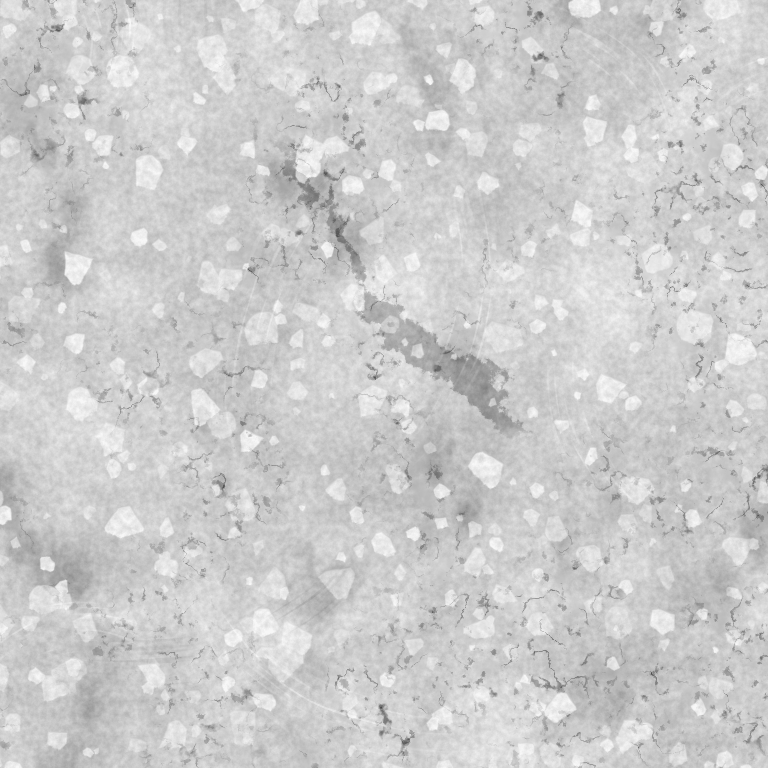
This texture is drawn by a WebGL 2 fragment shader. Its source:

```glsl
#version 300 es
precision highp float;
// Worn grey terrazzo: pale rounded chips, dark veins and pits, a slanting stain and arc scratches.
uniform vec2 u_resolution;
out vec4 fragColor;

vec2 hash2(vec2 cell) {
  uvec2 v = uvec2(ivec2(floor(cell))) * 1664525u + 1013904223u;
  for (int i = 0; i < 2; i++) {
    v.x += v.y * 1664525u;
    v.y += v.x * 1664525u;
    v ^= v >> 16u;
  }
  return vec2(v & 65535u) / 65535.0;
}

float cornerSlope(vec2 cell, vec2 offset) {
  float a = 6.2832 * hash2(cell).x;
  return dot(vec2(cos(a), sin(a)), offset);
}

float gradientNoise(vec2 p) {
  vec2 i = floor(p), f = p - i;
  vec2 w = f * f * f * (f * (f * 6.0 - 15.0) + 10.0);
  vec2 e = vec2(1, 0);
  return mix(mix(cornerSlope(i, f), cornerSlope(i + e, f - e), w.x),
             mix(cornerSlope(i + e.yx, f - e.yx), cornerSlope(i + 1.0, f - 1.0), w.x), w.y);
}

float fbm(vec2 p) {
  float sum = 0.0, amp = 1.0;
  for (int i = 0; i < 5; i++) {
    sum += amp * gradientNoise(p);
    p = mat2(1.6, 1.2, -1.2, 1.6) * p + 17.3;
    amp *= 0.55;
  }
  return sum;
}

// Coverage of convex, blunt-cornered chips, one at most per grid cell
float chips(vec2 p, float count, float share, vec2 sizes) {
  vec2 q = p * count, home = floor(q);
  float blur = 0.8 * count / u_resolution.y + 0.006, cover = 0.0;
  for (int k = 0; k < 9; k++) {
    vec2 cell = home + vec2(k % 3, k / 3) - 1.0;
    vec2 kind = hash2(cell + 300.0 + count);
    if (kind.x > share) continue;
    vec2 d = q - cell - hash2(cell + 70.0);
    float radius = mix(sizes.x, sizes.y, kind.y);
    float edge = length(d) - 1.12 * radius;
    for (int s = 0; s < 6; s++) {
      vec2 r = hash2(cell * 7.0 + vec2(s, 900));
      float a = 1.0472 * (float(s) + 0.9 * r.x) + 40.0 * kind.y;
      edge = max(edge, dot(d, vec2(cos(a), sin(a))) - radius * mix(0.55, 1.15, r.y));
    }
    float opacity = mix(0.45, 1.0, hash2(cell + 510.0).x);
    cover = max(cover, opacity * (1.0 - smoothstep(-blur, blur, edge)));
  }
  return cover;
}

// Bundles of fine concentric grooves, light or dark
float scratches(vec2 p) {
  float sum = 0.0;
  for (int i = 0; i < 12; i++) {
    vec2 seed = hash2(vec2(i, 41)), shape = hash2(vec2(i, 87));
    vec2 d = p - seed * 1.2 + 0.1;
    vec2 aim = vec2(cos(6.2832 * shape.x), sin(6.2832 * shape.x));
    float angle = atan(aim.x * d.y - aim.y * d.x, dot(aim, d));
    float reach = length(d) + 0.008 * gradientNoise(p * 9.0);
    float groove = smoothstep(0.15, 0.5, gradientNoise(vec2(reach * 190.0, angle * 3.0 + float(i) * 9.0)));
    float band = 1.0 - smoothstep(0.01, 0.06, abs(reach - mix(0.12, 0.4, shape.y)));
    float sweep = 1.0 - smoothstep(0.2, 0.8, abs(angle));
    sum += (i % 4 == 2 ? -0.06 : 0.06) * groove * band * sweep;
  }
  return sum;
}

void main() {
  vec2 p = gl_FragCoord.xy / u_resolution.y;
  float rough = fbm(p * 28.0 + 5.0), grain = fbm(p * 110.0);
  float patchy = smoothstep(-0.25, 0.4, fbm(p * vec2(6.0, 3.5) + 63.0));

  // Cloudy cement with soft dark blotches
  float tone = 0.808 + 0.085 * fbm(p * 4.0 + 2.0) + 0.05 * fbm(p * 12.0 + 8.0) + 0.04 * rough;
  tone -= 0.15 * smoothstep(0.2, 0.75, fbm(p * vec2(6.0, 4.5) + 31.0) + 0.2 * rough);

  // Ragged stain, a thin trail above and a pool below
  float middle = 0.35 + 0.83 * (0.8 - p.y) + 0.02 * sin(p.y * 18.0) + 0.035 * gradientNoise(p * 13.0);
  float pool = (p.y - 0.53) / 0.045;
  float width = 0.007 + 0.028 * exp(-pool * pool);
  float stain = 1.0 - smoothstep(-0.003, 0.004, 0.75 * abs(p.x - middle) - width + 0.02 * rough + 0.008 * grain);
  stain *= smoothstep(0.42, 0.46, p.y) * (1.0 - smoothstep(0.76, 0.84, p.y));
  tone -= 0.17 * stain;

  // Chips in two sizes, slightly eaten at the rim
  vec2 worn = p + 0.0016 * vec2(rough, grain);
  float chip = max(chips(worn, 14.0, 0.75, vec2(0.13, 0.34)), chips(worn, 25.0, 0.42, vec2(0.1, 0.3)));
  tone = mix(tone, 0.945 + 0.05 * rough, chip * (1.0 - 0.35 * smoothstep(0.1, 0.5, rough)));
  tone += scratches(p) + 0.075 * grain;

  // Broken veins, flecks and dust gathered in patches
  vec2 bent = p + 0.011 * vec2(fbm(p * 40.0 + 33.0), fbm(p * 40.0 + 90.0));
  float vein = 1.0 - smoothstep(0.0, 0.06, abs(gradientNoise(bent * 27.0 + 11.0)));
  vein *= smoothstep(-0.05, 0.3, fbm(p * 22.0 + 47.0)) * patchy;
  float fleck = smoothstep(0.32, 0.6, fbm(p * 50.0 + 23.0)) * patchy;
  float dust = smoothstep(0.05, 0.6, fbm(p * 17.0 + 59.0)) * patchy * (0.5 + grain);
  tone -= (0.27 * vein + 0.22 * fleck + 0.07 * dust) * (1.0 - 0.55 * chip);

  // Deep pits with crumbled rims
  float pit = smoothstep(0.56, 0.75, fbm(p * 15.0 + 77.0) + 0.12 * grain) * smoothstep(0.3, 0.8, patchy);
  tone -= 0.38 * pit;

  fragColor = vec4(vec3(clamp(tone, 0.15, 0.97)), 1.0);
}
```
